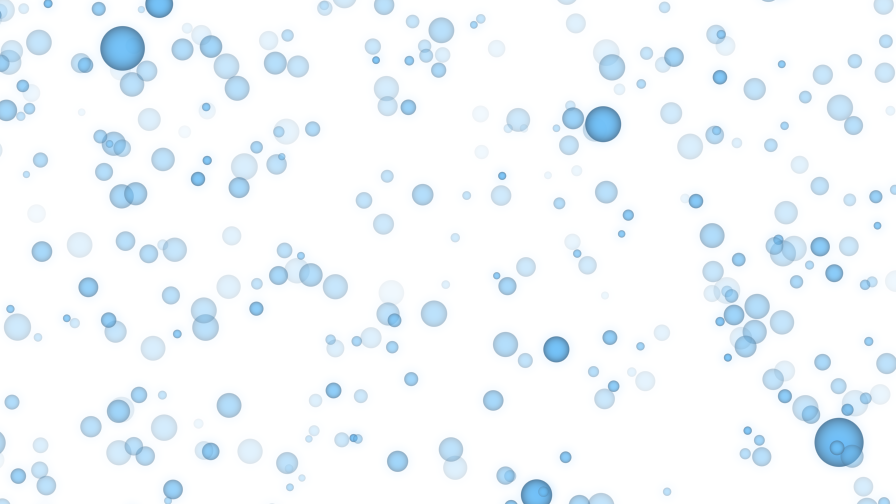
This pattern is drawn by a Shadertoy shader. Its source:

```glsl
// Scattered translucent blue bubbles with dark rims and faint halos on white.
#define BUBBLE_COUNT 310
#define RADIUS_MIN 0.007
#define RADIUS_SPREAD 0.020
#define GIANT_EXTRA 0.024
#define OPACITY_MIN 0.08
#define OPACITY_MAX 0.88
#define HALO_STRENGTH 0.13
#define HALO_WIDTH 0.011
#define CORE_COLOR vec3(0.43, 0.75, 0.97)
#define RIM_COLOR vec3(0.30, 0.45, 0.57)
#define HALO_COLOR vec3(0.62, 0.83, 1.0)
#define PAPER_COLOR vec3(1.0)

// Integer hash: three independent values in 0..1
vec3 hash3(uvec3 v) {
    v = v * 1664525u + 1013904223u;
    v.x += v.y * v.z; v.y += v.z * v.x; v.z += v.x * v.y;
    v ^= v >> 16u;
    v.x += v.y * v.z; v.y += v.z * v.x; v.z += v.x * v.y;
    return vec3(v >> 8u) / 16777216.0;
}

// Lays one bubble and its halo over the colour below
vec3 addBubble(vec3 below, float dist, float radius, float opacity, float pixel) {
    float outside = max(dist - radius, 0.0) / HALO_WIDTH;
    float halo = HALO_STRENGTH * opacity * exp(-outside * outside);
    float t = min(dist / radius, 1.0);
    vec3 body = mix(CORE_COLOR, RIM_COLOR, t * t * t * 0.9);
    float cover = 1.0 - smoothstep(-pixel, pixel, dist - radius);
    vec3 glowing = mix(below, below * HALO_COLOR, halo);
    return mix(glowing, mix(below, body, opacity), cover);
}

void mainImage(out vec4 fragColor, in vec2 fragCoord) {
    vec2 uv = fragCoord / iResolution.y;
    float aspect = iResolution.x / iResolution.y;
    float pixel = 0.75 / iResolution.y;
    vec3 color = PAPER_COLOR;

    for (int i = 0; i < BUBBLE_COUNT; i++) {
        vec3 place = hash3(uvec3(i, 17, 5));
        vec3 look = hash3(uvec3(i, 91, 38));

        // Centres may lie slightly beyond the canvas
        vec2 center = mix(vec2(-0.02), vec2(aspect, 1.0) + 0.02, place.xy);
        float giant = smoothstep(0.975, 1.0, look.y);
        float radius = RADIUS_MIN + RADIUS_SPREAD * pow(look.x, 1.15);
        radius = mix(radius, 0.025 + GIANT_EXTRA * giant, step(0.001, giant));

        // Wide bubbles are fainter, except for the few giants
        float fade = mix(1.0, 0.55, smoothstep(0.5, 1.0, look.x));
        float opacity = mix(OPACITY_MIN, OPACITY_MAX, pow(look.z, 0.85) * fade);
        opacity = mix(opacity, 0.95, step(0.001, giant));

        float dist = length(uv - center);
        if (dist < radius + 3.0 * HALO_WIDTH)
            color = addBubble(color, dist, radius, opacity, pixel);
    }
    fragColor = vec4(color, 1.0);
}
```
